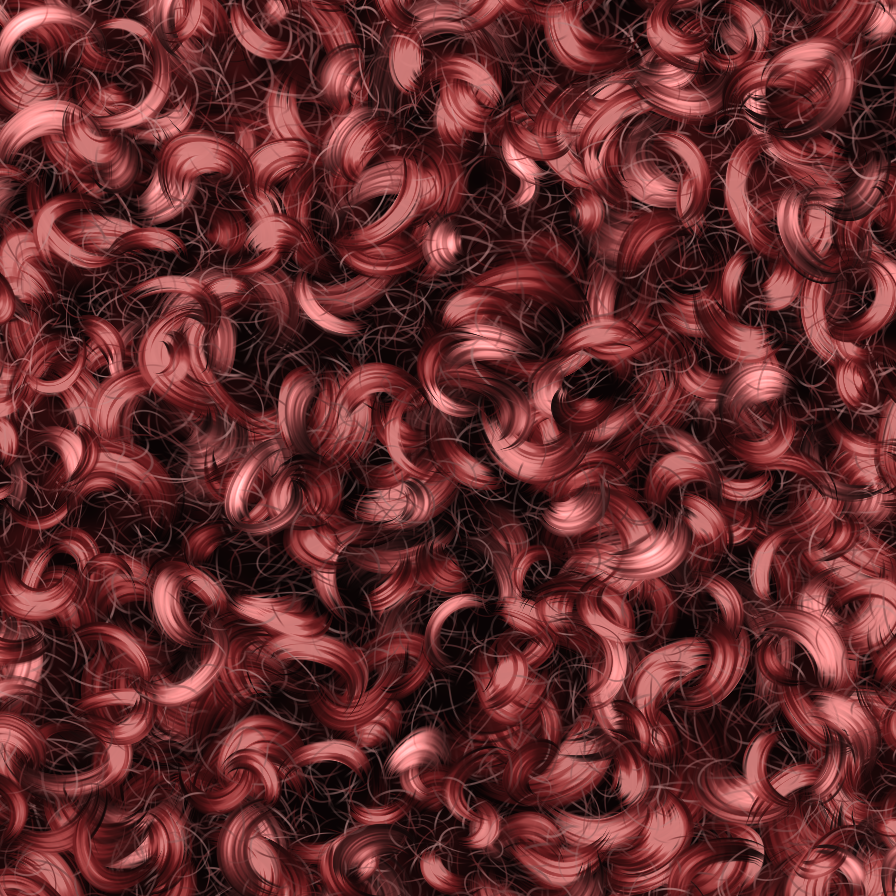
This texture is drawn by a Shadertoy shader. Its source:

```glsl
#define LAYERS 7
#define LOCK_SCALE 5.0
#define LOCK_SCALE_STEP 0.75
#define HAIR_SCALE 13.0
#define HAIR_WIDTH 0.0007
#define HAIR_OPACITY 0.75
#define FIBRE_DENSITY 230.0
#define WARP 0.035
#define EXPOSURE 1.08

const vec3 SHADOW = vec3(0.035, 0.012, 0.014);
const vec3 WINE = vec3(0.23, 0.055, 0.06);
const vec3 CRIMSON = vec3(0.41, 0.10, 0.11);
const vec3 ROSE = vec3(0.66, 0.26, 0.26);
const vec3 SHEEN = vec3(0.84, 0.50, 0.49);
const vec3 MAUVE = vec3(0.41, 0.24, 0.24);
const vec3 PALE = vec3(0.80, 0.59, 0.58);

vec4 hash4(vec2 p, float seed) {
    vec4 q = fract(vec4(p.xyx, seed) * vec4(0.1031, 0.1030, 0.0973, 0.1099));
    q += dot(q, q.wzxy + 33.33);
    return fract((q.xxyz + q.yzzw) * q.zywx);
}

float noise(vec2 p) {
    vec2 i = floor(p), f = fract(p);
    f = f * f * (3.0 - 2.0 * f);
    float low = mix(hash4(i, 1.0).x, hash4(i + vec2(1, 0), 1.0).x, f.x);
    float high = mix(hash4(i + vec2(0, 1), 1.0).x, hash4(i + 1.0, 1.0).x, f.x);
    return mix(low, high, f.y);
}

// Distance along and across a circular arc whose middle is the origin
vec2 arcCoords(vec2 p, float angle, float radius) {
    float c = cos(angle), s = sin(angle);
    vec2 q = mat2(c, s, -s, c) * p + vec2(0.0, radius);
    return vec2(atan(q.x, q.y) * radius, length(q) - radius);
}

// Broad light: a dark hollow below the middle, brighter upper corners
float lightAt(vec2 p) {
    vec2 d = (p - vec2(0.46, 0.34)) * vec2(2.6, 2.9);
    float light = 0.55 + 0.65 * noise(p * 5.0 + 3.0) + 0.22 * (p.y - 0.5);
    return EXPOSURE * light * (1.0 - 0.62 * exp(-dot(d, d)));
}

vec3 hairColor(float v, float dull) {
    vec3 c = mix(SHADOW, WINE, smoothstep(0.02, 0.27, v));
    c = mix(c, CRIMSON, smoothstep(0.25, 0.5, v));
    c = mix(c, ROSE, smoothstep(0.48, 0.8, v));
    c = mix(c, SHEEN, smoothstep(0.8, 1.2, v));
    return mix(c, MAUVE * v * 2.1, 0.6 * dull);
}

// Curled bundles of fibres with frayed edges and a glossy band
void drawLocks(inout vec3 color, vec2 uv, float scale, float seed) {
    vec2 g = uv * scale;
    for (int y = -1; y <= 1; y++)
    for (int x = -1; x <= 1; x++) {
        vec2 cell = floor(g) + vec2(x, y);
        vec4 h = hash4(cell, seed), k = hash4(cell + 71.0, seed + 5.0);
        vec2 middle = cell + h.xy;
        float radius = mix(0.22, 0.55, h.z);
        float halfWidth = mix(0.08, 0.25, k.x);
        vec2 a = arcCoords(g - middle, 6.2832 * h.w, radius);
        float t = a.x / (radius * mix(0.9, 1.7, k.y));
        if (abs(t) > 1.25) continue;
        float u = a.y / (halfWidth * (1.0 - 0.45 * min(t * t, 1.0)));
        if (abs(u) > 1.4) continue;

        vec2 f = vec2(u * halfWidth * FIBRE_DENSITY, a.x * 16.0) / scale + 40.0 * k.zw;
        float fibre = 0.5 * noise(f) + 0.5 * noise(f * vec2(2.1, 1.7) + 9.0);
        float fray = fibre - 0.5;
        float cover = smoothstep(1.0, 0.65, abs(u) + 0.8 * fray)
                    * smoothstep(1.0, 0.6, abs(t) + 0.8 * fray);
        float band = (t - 0.8 * (k.z - 0.5)) * 2.0;
        float gloss = 0.25 + 0.85 * exp(-band * band);
        float v = lightAt(middle / scale) * gloss * (0.2 + 1.35 * fibre);
        v *= (1.0 - 0.5 * min(u * u, 1.0)) * mix(0.55, 1.3, k.w);
        float dull = smoothstep(0.55, 1.0, fract(k.w * 7.0 + h.z));
        color = mix(color, hairColor(v, dull), 0.94 * cover);
    }
}

// Loose single hairs, thin and gently bent
void drawHairs(inout vec3 color, vec2 uv, float scale, float seed) {
    vec2 g = uv * scale;
    float pixel = 1.0 / iResolution.y;
    for (int y = -1; y <= 1; y++)
    for (int x = -1; x <= 1; x++) {
        vec2 cell = floor(g) + vec2(x, y);
        vec4 h = hash4(cell, seed), k = hash4(cell + 37.0, seed + 3.0);
        vec2 a = arcCoords(g - cell - h.xy, 6.2832 * h.w, mix(0.35, 1.6, h.z));
        float t = abs(a.x) / mix(0.3, 0.8, k.x);
        float d = abs(a.y) / scale;
        float width = HAIR_WIDTH * mix(0.6, 1.4, k.y);
        float cover = 1.0 - smoothstep(width - 0.5 * pixel, width + pixel, d);
        cover *= smoothstep(1.0, 0.3, t) * HAIR_OPACITY * mix(0.3, 1.0, k.z);
        vec3 tint = mix(mix(CRIMSON, MAUVE, k.y), PALE, k.w * k.w);
        color = mix(color, tint * (0.65 + 0.45 * lightAt(uv)), cover);
    }
}

void mainImage(out vec4 fragColor, in vec2 fragCoord) {
    vec2 uv = fragCoord / iResolution.y;
    vec2 bend = vec2(noise(uv * 8.0), noise(uv * 8.0 + 50.0)) - 0.5;
    vec2 curled = uv + WARP * bend;
    vec3 color = hairColor(0.25 * lightAt(uv) * noise(uv * 30.0), 0.0);

    // Back to front: locks shrink, loose hairs lie between them
    for (int i = 0; i < LAYERS; i++) {
        float n = float(i);
        drawLocks(color, curled + 0.37 * n, LOCK_SCALE + LOCK_SCALE_STEP * n, 11.0 + 7.0 * n);
        drawHairs(color, curled, HAIR_SCALE + 1.3 * n, 83.0 + 9.0 * n);
        drawHairs(color, curled, HAIR_SCALE + 4.0 + 1.7 * n, 167.0 + 9.0 * n);
    }
    fragColor = vec4(color, 1.0);
}
```
